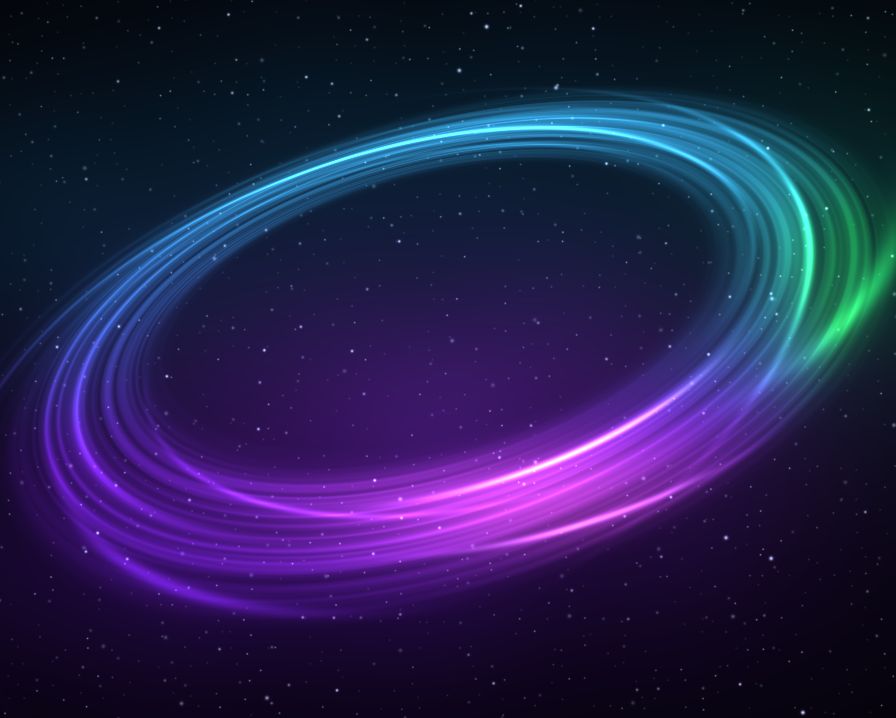
A WebGL 2 fragment shader for this background:

```glsl
#version 300 es
precision highp float;
// A tilted ring of glowing spiral light trails over a starry violet and teal sky.
uniform vec2 u_resolution;
out vec4 outColor;

const float PI = 3.14159265;
const vec3 VIOLET = vec3(0.42, 0.11, 0.82);
const vec3 BLUE = vec3(0.25, 0.47, 0.92);
const vec3 CYAN = vec3(0.22, 0.66, 0.88);
const vec3 PINK = vec3(0.92, 0.33, 0.88);
const vec3 GREEN = vec3(0.12, 0.78, 0.30);

float hash(vec2 p) {
  vec3 q = fract(p.xyx * vec3(0.1031, 0.1030, 0.0973));
  q += dot(q, q.yzx + 33.33);
  return fract((q.x + q.y) * q.z);
}

float noise(vec2 p) {
  vec2 i = floor(p), f = fract(p);
  f = f * f * (3.0 - 2.0 * f);
  vec2 e = vec2(0.0, 1.0);
  return mix(mix(hash(i), hash(i + e.yx), f.x),
             mix(hash(i + e), hash(i + e.yy), f.x), f.y);
}

float glow(vec2 p, vec2 center, vec2 radius) {
  vec2 d = (p - center) / radius;
  return exp(-dot(d, d));
}

// Ring coordinates: x is 0 at the inner rim and 1 at the outer, y is the angle.
vec2 ringCoords(vec2 p) {
  float s = 0.5;
  vec2 q = vec2(0.0);
  for (int i = 0; i < 8; i++) {
    float tilt = mix(0.26, 0.297, s);
    vec2 axes = mix(vec2(0.399, 0.191), vec2(0.616, 0.313), s);
    vec2 d = p - mix(vec2(0.611, 0.568), vec2(0.627, 0.515), s);
    q = vec2(d.x * cos(tilt) + d.y * sin(tilt), d.y * cos(tilt) - d.x * sin(tilt)) / axes;
    s = clamp(s + (length(q) - 1.0) * axes.y / 0.16, -0.8, 2.5);
  }
  return vec2(s, atan(q.y, q.x));
}

// A curved trail: sharp core and soft halo, fading away from its middle angle.
float streak(vec2 ring, float mid, float reach, float radius, float slope, float bend, float width) {
  float a = mod(ring.y - mid + PI, 2.0 * PI) - PI;
  float d = abs(ring.x - radius - a * (slope + bend * a)) / width;
  return (exp(-d * d) + 0.25 * exp(-d * 0.3)) * exp(-a * a / (reach * reach));
}

// Fine concentric threads at several scales.
float threads(vec2 ring) {
  float w = ring.x - 0.1 * sin(ring.y - 1.2);
  float sum = 0.0;
  for (int i = 0; i < 3; i++) {
    float scale = 11.0 * exp2(float(i));
    float n = noise(vec2(w * scale, 1.2 * sin(ring.y + float(i)) + 9.0 * float(i)));
    sum += n * n * 0.45;
  }
  return sum;
}

float stars(vec2 p, float cell, float radius, float density) {
  vec2 id = floor(p / cell);
  float pick = hash(id + 7.0);
  vec2 spot = 0.15 + 0.7 * vec2(hash(id + 31.0), hash(id + 67.0));
  float d = length(p - (id + spot) * cell) / radius;
  return step(pick, density) * exp(-d * d) * (0.2 + 0.8 * pow(hash(id + 93.0), 3.0));
}

vec3 sky(vec2 p) {
  vec3 c = vec3(0.012, 0.010, 0.030);
  c += vec3(0.015, 0.100, 0.140) * glow(p, vec2(0.68, 0.77), vec2(0.62, 0.23));
  c += vec3(0.190, 0.060, 0.300) * glow(p, vec2(0.66, 0.44), vec2(0.48, 0.21));
  c += vec3(0.085, 0.015, 0.170) * glow(p, vec2(0.42, 0.20), vec2(0.65, 0.22));
  c += vec3(0.010, 0.060, 0.090) * glow(p, vec2(0.05, 0.65), vec2(0.30, 0.20));
  c += vec3(0.010, 0.100, 0.060) * glow(p, vec2(1.20, 0.66), vec2(0.22, 0.25));
  return c * (0.9 + 0.2 * noise(p * 5.0));
}

vec3 trailHue(vec2 p) {
  vec3 c = mix(VIOLET, BLUE, smoothstep(0.34, 0.60, p.y));
  c = mix(c, CYAN, smoothstep(0.52, 0.80, p.y + 0.12 * p.x));
  c = mix(c, PINK, 0.95 * glow(p, vec2(0.74, 0.30), vec2(0.34, 0.11)));
  return mix(c, GREEN, min(1.0, 1.3 * glow(p, vec2(1.22, 0.60), vec2(0.13, 0.19))));
}

void main() {
  vec2 p = gl_FragCoord.xy / u_resolution.y;
  vec2 ring = ringCoords(p);

  // Soft body of the ring
  float body = smoothstep(-0.12, 0.40, ring.x) * (1.0 - smoothstep(0.72, 1.25, ring.x));
  float light = body * (0.08 + 0.62 * threads(ring));
  light += 0.40 * body * streak(ring, -1.42, 0.60, 0.50, 0.10, 0.0, 0.26);

  // Parallel trails sweeping over the top
  for (int i = 0; i < 5; i++) {
    float k = float(i);
    light += (0.15 + 0.16 * hash(vec2(k, 4.0)))
           * streak(ring, 1.45, 0.85, 0.36 + 0.15 * k, 0.36, 0.08, 0.035);
  }

  // Main trails: top, right, left, lower left, outer violet, outer green
  light += 0.70 * streak(ring, 1.22, 1.25, 0.55, 0.38, 0.10, 0.030);
  light += 0.75 * streak(ring, 0.00, 0.75, 0.58, 0.10, 0.35, 0.028);
  light += 0.38 * streak(ring, 3.20, 0.95, 0.60, 0.00, 0.00, 0.035);
  light += 0.28 * streak(ring, 3.05, 0.80, 0.82, 0.00, 0.00, 0.030);
  light += 0.48 * streak(ring, -2.25, 0.60, 0.34, 0.25, 0.00, 0.022);
  light += 0.50 * streak(ring, -2.50, 0.42, 0.98, 0.28, 0.00, 0.045);
  light += 0.55 * streak(ring, -0.38, 0.34, 0.94, 0.60, 0.00, 0.085);

  // White-hot trails along the bottom
  float hot = streak(ring, -1.25, 0.52, 0.34, 0.0, 0.0, 0.028)
            + 0.75 * streak(ring, -1.38, 0.32, 0.89, 0.30, 0.0, 0.030);
  light += 0.65 * hot;

  vec3 color = sky(p) + trailHue(p) * light;
  color += vec3(0.42, 0.38, 0.40) * hot * hot * 0.8;
  color += vec3(0.12) * smoothstep(0.75, 1.4, light);

  // Scattered stars
  float starLight = 0.5 * stars(p, 0.021, 0.0013, 0.40)
                  + 0.9 * stars(p + 3.7, 0.047, 0.0019, 0.45)
                  + stars(p + 8.3, 0.110, 0.0026, 0.35);
  color += vec3(0.80, 0.86, 1.0) * starLight;
  outColor = vec4(clamp(color, 0.0, 1.0), 1.0);
}
```
